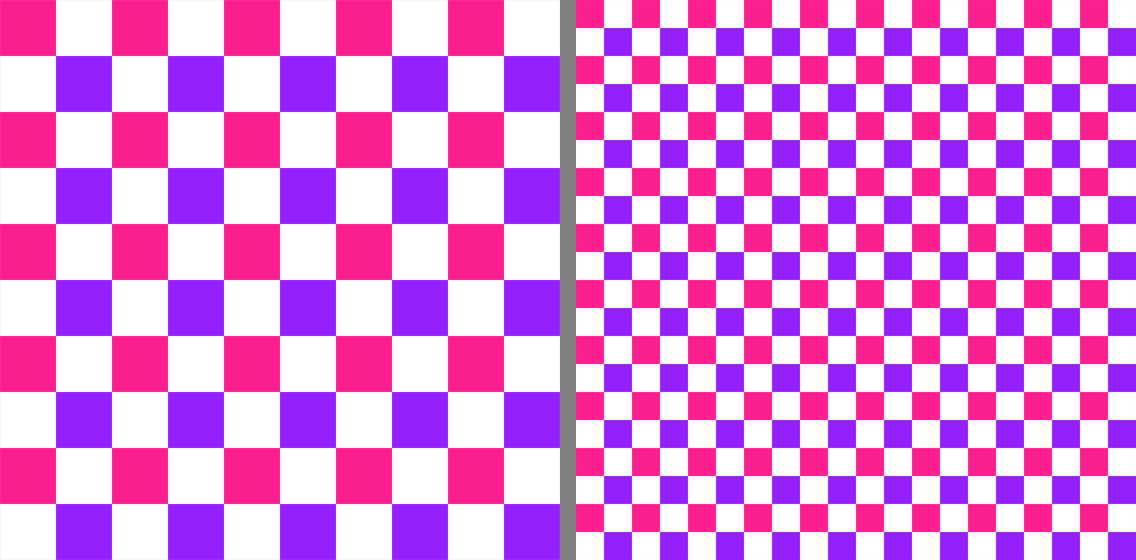
Left, the tile; right, the same tile 2 across and 2 down.
Reproduce this pattern procedurally as a three.js fragment shader.

```glsl
varying vec2 vUv;

const float REPEATS = 5.0;       // two-by-two blocks across and up
const float EDGE_WIDTH = 0.002;  // soft edge, as a share of the canvas
const vec3 WHITE = vec3(1.0);
const vec3 PINK = vec3(0.99, 0.125, 0.56);
const vec3 PURPLE = vec3(0.58, 0.125, 0.985);

// Per axis: 0 in the first half of each block, 1 in the second, wrapping softly
vec2 secondHalf(vec2 block) {
  vec2 fromFirstCentre = abs(fract(block + 0.25) - 0.5);
  return clamp((fromFirstCentre - 0.25) / (EDGE_WIDTH * REPEATS) + 0.5, 0.0, 1.0);
}

void main() {
  vec2 side = secondHalf(vUv * REPEATS);

  // Coloured squares sit on one diagonal of each block
  float upperLeft = (1.0 - side.x) * side.y;
  float lowerRight = side.x * (1.0 - side.y);

  vec3 color = WHITE + upperLeft * (PINK - WHITE) + lowerRight * (PURPLE - WHITE);
  gl_FragColor = vec4(color, 1.0);
}
```
